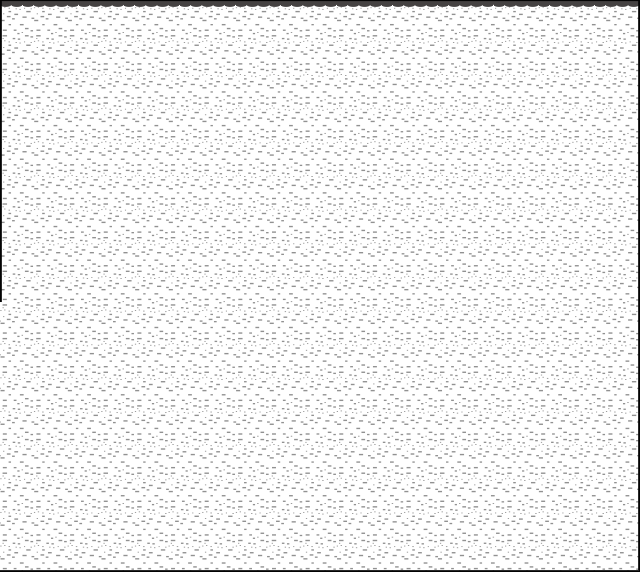
Give the GLSL for this pattern, as a Shadertoy shader.

```glsl
// Stipple of short grey dashes and dots on white: one square tile of marks,
// repeated 19 across and 17 down, each mark box-filtered against the pixel.
// A scalloped dark band and thin black rules frame the sheet.

const float TILES_DOWN = 17.0;
const vec2  TILE_PHASE = vec2(0.333, 0.667);
const float GRID = 60.5;              // mark units along a tile side

const vec3 PAPER = vec3(1.0);
const vec3 INK   = vec3(0.57);
const vec3 BAND  = vec3(0.27, 0.26, 0.26);
const vec3 RULE  = vec3(0.01);

const vec2 LONG_SIZE  = vec2(7.2, 2.5);
const vec2 SHORT_SIZE = vec2(4.5, 2.4);
const vec2 DOT_SIZE   = vec2(2.3, 1.6);
const float WIDTH_VARIATION = 0.25;

const float BAND_DEPTH     = 0.14;    // frame sizes in tiles
const float SCALLOP_DEPTH  = 0.065;
const float SCALLOPS       = 3.0;     // per tile
const float RULE_WIDTH     = 0.055;
const float LEFT_RULE_END  = 0.528;   // share of the height, from the top

// Mark centres within the tile, y downwards
const int MARKS = 10;
const vec2 LONG_DASHES[MARKS] = vec2[](
    vec2(9, 46), vec2(31, 41), vec2(24, 51), vec2(28, 11), vec2(45, 57),
    vec2(49, 14), vec2(56, 50), vec2(28, 24), vec2(19, 4), vec2(49, 24));
const vec2 SHORT_DASHES[MARKS] = vec2[](
    vec2(37, 15), vec2(37, 26), vec2(5, 29), vec2(14, 30), vec2(39, 53),
    vec2(4, 54), vec2(58, 41), vec2(7, 14), vec2(58, 4), vec2(13, 20));
const vec2 DOTS[MARKS] = vec2[](
    vec2(42, 34), vec2(36, 36), vec2(24, 35), vec2(49, 33), vec2(57, 35),
    vec2(20, 18), vec2(46, 29), vec2(9, 36), vec2(16, 37), vec2(47, 45));

float hash(vec2 p) {
    return fract(sin(dot(p, vec2(12.9898, 78.233))) * 43758.5453);
}

// Share of a square pixel covered by a box centred on the origin
float boxCoverage(vec2 offset, vec2 size, float pixel) {
    vec2 high = min(offset + 0.5 * pixel, 0.5 * size);
    vec2 low  = max(offset - 0.5 * pixel, -0.5 * size);
    vec2 overlap = max(high - low, 0.0) / pixel;
    return overlap.x * overlap.y;
}

// One set of marks, wrapped over the tile borders
float markCoverage(vec2 tile, vec2 centres[MARKS], vec2 size, float pixel) {
    float ink = 0.0;
    for (int i = 0; i < MARKS; i++) {
        vec2 offset = fract(tile - centres[i] / GRID + 0.5) - 0.5;
        float stretch = 1.0 + WIDTH_VARIATION * (hash(centres[i]) - 0.5);
        ink += boxCoverage(offset, size * vec2(stretch, 1.0) / GRID, pixel);
    }
    return ink;
}

// Antialiased step: 1 where the signed distance is negative
float inside(float distance, float pixel) {
    return clamp(0.5 - distance / pixel, 0.0, 1.0);
}

void mainImage(out vec4 fragColor, in vec2 fragCoord) {
    float pixel = TILES_DOWN / iResolution.y;
    vec2 sheet = iResolution.xy * pixel;
    vec2 p = vec2(fragCoord.x, iResolution.y - fragCoord.y) * pixel;

    // Repeated marks
    vec2 tile = p - TILE_PHASE;
    float ink = markCoverage(tile, LONG_DASHES, LONG_SIZE, pixel)
              + markCoverage(tile, SHORT_DASHES, SHORT_SIZE, pixel)
              + markCoverage(tile, DOTS, DOT_SIZE, pixel);
    vec3 color = mix(PAPER, INK, min(ink, 1.0));

    // Scalloped band along the top
    float across = 2.0 * fract(p.x * SCALLOPS) - 1.0;
    float bandEdge = BAND_DEPTH + SCALLOP_DEPTH * sqrt(1.0 - across * across);
    color = mix(color, BAND, inside(p.y - bandEdge, pixel));

    // Black rules: top, right, bottom, and part of the left side
    float edge = min(sheet.x - p.x, sheet.y - p.y);
    float rule = inside(edge - RULE_WIDTH, pixel);
    rule = max(rule, inside(p.y - 0.6 * RULE_WIDTH, pixel));
    float left = max(p.x - RULE_WIDTH, p.y - LEFT_RULE_END * sheet.y);
    rule = max(rule, inside(left, pixel));

    fragColor = vec4(mix(color, RULE, rule), 1.0);
}
```
